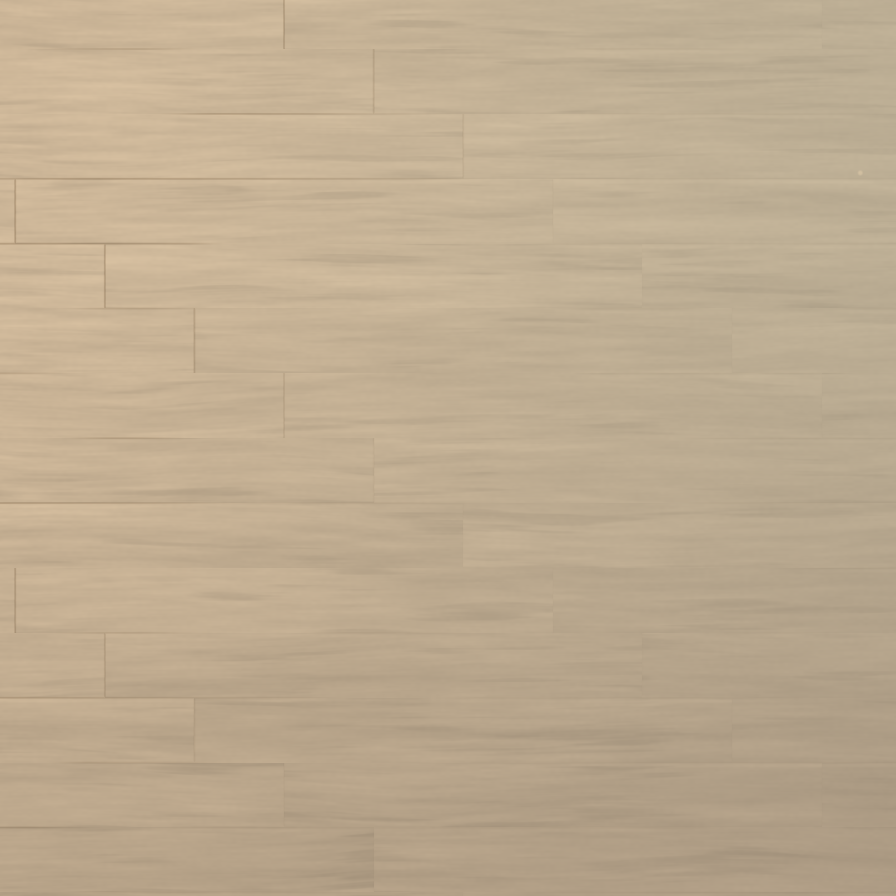
This texture is drawn by a three.js fragment shader. Its source:

```glsl
varying vec2 vUv;

const float ROW_HEIGHT = 0.0724;
const float TOP_SEAM = 0.0547;
const float PLANK_LENGTH = 0.6;
const float ROW_SHIFT = 0.1;
const float FIRST_JOINT = 0.317;
const float SEAM_WIDTH = 0.0012;

const vec3 LIGHT_TOP_LEFT = vec3(0.815, 0.725, 0.605);
const vec3 LIGHT_TOP_RIGHT = vec3(0.735, 0.68, 0.58);
const vec3 LIGHT_LOW_LEFT = vec3(0.725, 0.645, 0.54);
const vec3 LIGHT_LOW_RIGHT = vec3(0.67, 0.60, 0.51);
const vec3 SEAM_TINT = vec3(0.82, 0.79, 0.75);
const vec3 FLECK_COLOR = vec3(0.87, 0.79, 0.66);

float hash(vec2 p) {
  vec3 q = fract(vec3(p.xyx) * 0.1031);
  q += dot(q, q.yzx + 33.33);
  return fract((q.x + q.y) * q.z);
}

float noise(vec2 p) {
  vec2 cell = floor(p);
  vec2 f = fract(p);
  f = f * f * (3.0 - 2.0 * f);
  float low = mix(hash(cell), hash(cell + vec2(1.0, 0.0)), f.x);
  float high = mix(hash(cell + vec2(0.0, 1.0)), hash(cell + vec2(1.0)), f.x);
  return mix(low, high, f.y);
}

float fbm(vec2 p) {
  float sum = 0.0;
  float weight = 0.5;
  for (int i = 0; i < 3; i++) {
    sum += weight * noise(p);
    p = p * vec2(1.9, 2.1) + 17.3;
    weight *= 0.5;
  }
  return sum / 0.875;
}

// Soft line centred on zero distance
float softLine(float offset, float width) {
  return 1.0 - smoothstep(width * 0.2, width * 1.5, abs(offset));
}

// Signed streaks along x; clarity scales the finest strands
float woodGrain(vec2 p, float seed, float clarity) {
  vec2 q = p + vec2(seed * 41.0, seed * 23.0);
  q.y += 0.012 * (noise(q * vec2(5.0, 14.0)) - 0.5);
  q.y += 0.03 * (seed - 0.5) * p.x;
  float broad = fbm(q * vec2(2.5, 48.0)) - 0.5;
  float fine = fbm(q * vec2(14.0, 150.0) + 5.0) - 0.5;
  float strands = noise(q * vec2(28.0, 330.0) + 11.0) - 0.5;
  float vein = smoothstep(0.58, 0.8, fbm(q * vec2(7.0, 105.0) + 31.0));
  return 0.09 * broad + 0.065 * fine - 0.045 * vein + 0.03 * clarity * strands;
}

// Uneven daylight falling from the upper left
vec3 daylight(vec2 p) {
  float across = smoothstep(-0.1, 1.1, p.x);
  float up = smoothstep(-0.1, 0.75, p.y);
  vec3 low = mix(LIGHT_LOW_LEFT, LIGHT_LOW_RIGHT, across);
  vec3 top = mix(LIGHT_TOP_LEFT, LIGHT_TOP_RIGHT, across);
  return mix(low, top, up);
}

// Rare pale specks, at most one in each cell
float fleck(vec2 p, float cells) {
  vec2 cell = floor(p * cells);
  vec2 center = 0.25 + 0.5 * vec2(hash(cell + 3.7), hash(cell + 9.1));
  float radius = length(fract(p * cells) - center) / cells;
  float present = step(0.95, hash(cell + 51.0));
  return present * (1.0 - smoothstep(0.001, 0.004, radius));
}

void main() {
  // Plank layout, with rows counted from the top
  float rowCoord = (1.0 - vUv.y - TOP_SEAM) / ROW_HEIGHT + 1.0;
  float row = floor(rowCoord);
  float along = (vUv.x - FIRST_JOINT - ROW_SHIFT * row) / PLANK_LENGTH;
  float plank = floor(along);
  float seed = hash(vec2(row + 7.0, plank + 19.0));

  float seamIndex = floor(rowCoord + 0.5);
  float rowEdge = (fract(rowCoord + 0.5) - 0.5) * ROW_HEIGHT;
  float jointEdge = (fract(along + 0.5) - 0.5) * PLANK_LENGTH;

  // Clarity drops toward the lower right
  float clarity = 1.0 - smoothstep(0.15, 0.8, vUv.x + 0.45 * (1.0 - vUv.y));

  // Wood tone and grain
  vec3 color = daylight(vUv);
  float haze = mix(1.0, 0.75, smoothstep(0.4, 1.0, vUv.x));
  color *= 1.0 + haze * woodGrain(vUv, seed, 0.4 + 0.6 * clarity);
  color *= 1.0 + 0.012 * (seed - 0.5);
  color *= 1.0 + 0.012 * (noise(vUv * vec2(180.0, 300.0)) - 0.5);

  // Seams are broken where clear and almost lost in the haze
  float wear = smoothstep(0.25, 0.7, noise(vec2(vUv.x * 7.0, seamIndex * 5.0)));
  float rowSeam = softLine(rowEdge, SEAM_WIDTH) * wear * mix(0.08, 0.75, clarity);
  float joint = softLine(jointEdge, SEAM_WIDTH) * mix(0.03, 0.75, clarity);
  color *= mix(vec3(1.0), SEAM_TINT, max(rowSeam, joint));

  // Faint bevel highlight below each long seam
  color *= 1.0 + 0.018 * wear * softLine(rowEdge - 0.0035, 0.002);

  color = mix(color, FLECK_COLOR, 0.6 * fleck(vUv, 7.0));
  gl_FragColor = vec4(color, 1.0);
}
```
